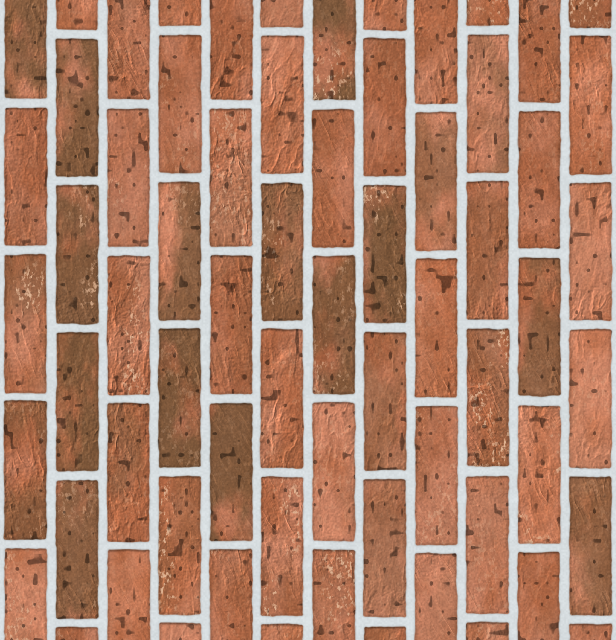
This texture is drawn by a Shadertoy shader. Its source:

```glsl
// Upright brick wall: twelve columns in running bond with pale mortar.
// Each brick is a wobbly rounded box, shaded from a warped noise relief
// and tinted with its own mix of clay, soot and chalky flecks.

float hash(vec2 p) {
    vec3 q = fract(vec3(p.xyx) * 0.1031);
    q += dot(q, q.yzx + 33.33);
    return fract((q.x + q.y) * q.z);
}

float noise(vec2 p) {
    vec2 i = floor(p), f = fract(p);
    f = f * f * (3.0 - 2.0 * f);
    return mix(mix(hash(i), hash(i + vec2(1, 0)), f.x),
               mix(hash(i + vec2(0, 1)), hash(i + vec2(1, 1)), f.x), f.y);
}

float fbm(vec2 p) {
    float sum = 0.0, amp = 0.5;
    for (int i = 0; i < 4; i++) {
        sum += amp * noise(p);
        p = mat2(1.6, 1.2, -1.2, 1.6) * p + 5.3;
        amp *= 0.5;
    }
    return sum / 0.9375;
}

// Height of the clay face: slanted folds plus fine grit
float relief(vec2 p, vec2 seed, float slant) {
    vec2 w = vec2(p.x + slant * p.y, p.y) * vec2(62.0, 30.0) + seed;
    w += 2.2 * vec2(fbm(w * 0.7), fbm(w * 0.7 + 17.0));
    float fold = 1.0 - abs(2.0 * noise(w) - 1.0);
    return 0.55 * fold * fold + 0.7 * fbm(w * 2.3) + 0.22 * noise(p * 330.0 + seed);
}

float roundedBox(vec2 p, vec2 halfSize, float radius) {
    vec2 q = abs(p) - halfSize + radius;
    return length(max(q, 0.0)) + min(max(q.x, q.y), 0.0) - radius;
}

void mainImage(out vec4 fragColor, in vec2 fragCoord) {
    vec2 p = fragCoord / iResolution.xy * vec2(0.961, 1.0);
    vec2 pitch = vec2(0.961 / 12.0, 0.2298);

    // Running bond: every other column slides by half a brick
    vec2 grid = p / pitch;
    float column = floor(grid.x);
    grid.y += 2.0 - 0.146 / pitch.y + 0.5 * mod(column, 2.0)
            + 0.04 * (hash(vec2(column, 71.0)) - 0.5);
    vec2 id = floor(grid);
    vec2 seed = id * vec2(37.0, 53.0) + 11.0;
    vec2 local = (fract(grid) - 0.5) * pitch;

    // Outline with uneven edges
    vec2 wobble = vec2(noise(p * 45.0 + seed), noise(p * 45.0 + seed + 9.0)) - 0.5;
    wobble += 0.5 * vec2(noise(p * 160.0), noise(p * 160.0 + 40.0)) - 0.25;
    vec2 shift = 0.0016 * (vec2(hash(seed), hash(seed + 3.0)) - 0.5);
    vec2 halfSize = vec2(0.0333, 0.1088)
                  - vec2(0.0008, 0.0014) * vec2(hash(seed + 5.0), hash(seed + 6.0));
    float dist = roundedBox(local + shift + 0.0022 * wobble, halfSize, 0.0035);

    // Light from the upper left over the relief
    float slant = 0.8 * (hash(seed + 8.0) - 0.3);
    float height = relief(p, seed, slant);
    float light = height - relief(p + vec2(-0.0016, 0.0012), seed, slant);
    float rough = mix(0.35, 1.0, hash(seed + 12.0))
                * mix(0.5, 1.3, smoothstep(0.35, 0.65, fbm(p * 16.0 + seed)));

    // Clay colour, cloudy within each brick
    float cloud = fbm(p * vec2(26.0, 15.0) + seed);
    float tone = hash(seed + 20.0);
    vec3 clay = mix(vec3(0.67, 0.395, 0.265), vec3(0.765, 0.495, 0.38),
                    clamp(tone + 2.2 * (cloud - 0.5), 0.0, 1.0));
    clay *= 0.96 + 0.1 * hash(seed + 23.0);

    // Olive soot covers part of some bricks
    float sootAmount = smoothstep(0.45, 1.0, hash(seed + 27.0));
    float soot = smoothstep(0.38, 0.68, fbm(p * vec2(20.0, 11.0) + seed + 60.0) + 0.12 * sootAmount);
    clay = mix(clay, vec3(0.45, 0.325, 0.215), soot * (0.12 + 0.75 * sootAmount));

    // Grain, folds, chalky flecks and small pits
    float grain = noise(p * 420.0 + seed) - 0.5;
    clay *= 1.0 + 0.13 * grain + 0.1 * (height - 0.7);
    clay *= 1.0 + clamp(0.85 * rough * light, -0.38, 0.3);
    float chalkArea = smoothstep(0.48, 0.68, fbm(p * vec2(24.0, 13.0) + seed + 90.0))
                    * smoothstep(0.25, 0.9, hash(seed + 31.0));
    float fleck = smoothstep(0.52, 0.8, fbm(p * vec2(230.0, 150.0) + seed) + 0.35 * light);
    clay = mix(clay, vec3(0.88, 0.71, 0.58), 0.85 * fleck * (0.12 + chalkArea));
    clay *= 1.0 - 0.4 * smoothstep(0.8, 0.92, noise(p * vec2(110.0, 90.0) + seed + 44.0));

    // Shaded rim, strongest below the upper joint
    float rim = smoothstep(-0.0055, -0.0005, dist);
    float upper = smoothstep(halfSize.y - 0.006, halfSize.y, local.y);
    clay *= 1.0 - rim * (0.15 + 0.22 * upper);

    // Fine sandy mortar, slightly dusty against the bricks
    vec3 mortar = vec3(0.85, 0.875, 0.885);
    mortar *= 0.97 + 0.05 * fbm(p * 60.0) + 0.05 * (noise(p * 380.0) - 0.5);
    mortar *= 1.0 - 0.08 * (1.0 - smoothstep(0.0, 0.0035, dist));

    float blur = max(0.0014, 0.75 / iResolution.y);
    vec3 color = mix(clay, mortar, smoothstep(-blur, blur, dist));
    fragColor = vec4(clamp(color, 0.0, 1.0), 1.0);
}
```
